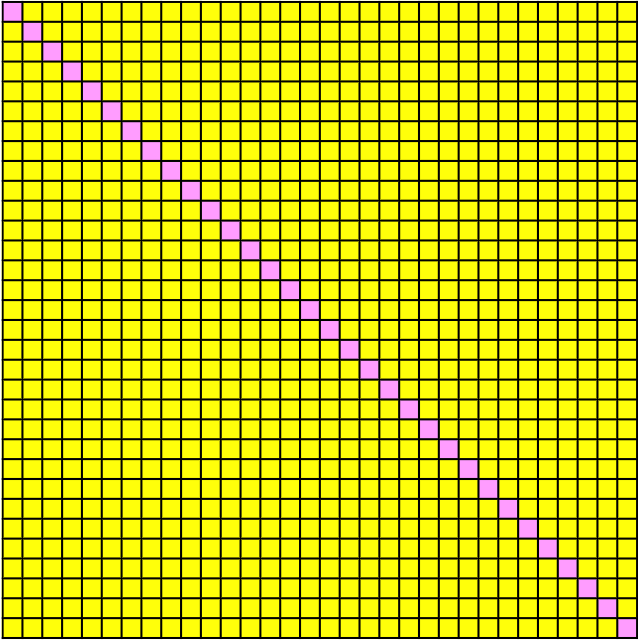
This pattern is drawn by a Shadertoy shader. Its source:

```glsl
#define CELLS 32.0
#define GRID_ORIGIN vec2(0.0041, 0.0031)
#define GRID_SIZE vec2(0.9945, 0.9939)
#define LINE_WIDTH 0.00325
#define PAPER vec3(1.0)
#define INK vec3(0.0)
#define YELLOW vec3(1.0, 1.0, 0.04)
#define PINK vec3(1.0, 0.61, 1.0)

// Antialiased coverage per axis, from signed distance
vec2 coverage(vec2 dist, vec2 pixel) {
    return clamp(0.5 - dist / pixel, 0.0, 1.0);
}

void mainImage(out vec4 fragColor, in vec2 fragCoord) {
    vec2 pixel = 1.0 / iResolution.xy;
    vec2 uv = fragCoord * pixel;
    vec2 pitch = GRID_SIZE / CELLS;
    vec2 grid = (uv - GRID_ORIGIN) / pitch;

    // Cells on the falling diagonal are pink
    vec2 cell = clamp(floor(grid), 0.0, CELLS - 1.0);
    float offDiagonal = abs(cell.x + cell.y - (CELLS - 1.0));
    vec3 color = offDiagonal < 0.5 ? PINK : YELLOW;

    // Grid lines
    vec2 nearestLine = clamp(floor(grid + 0.5), 0.0, CELLS);
    vec2 lineDist = abs(grid - nearestLine) * pitch - 0.5 * LINE_WIDTH;
    vec2 lines = coverage(lineDist, pixel);
    color = mix(color, INK, max(lines.x, lines.y));

    // Paper margin outside the frame
    vec2 frameDist = abs(uv - GRID_ORIGIN - 0.5 * GRID_SIZE)
                   - 0.5 * (GRID_SIZE + LINE_WIDTH);
    vec2 inside = coverage(frameDist, pixel);
    color = mix(PAPER, color, inside.x * inside.y);

    fragColor = vec4(color, 1.0);
}
```
